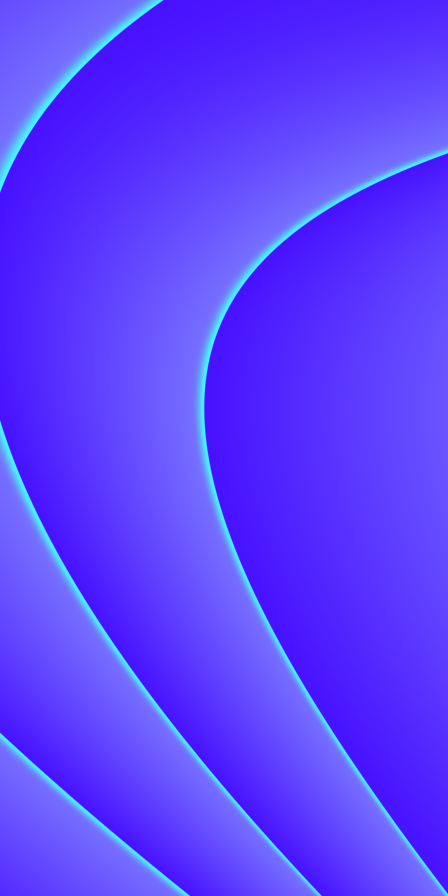
Give the GLSL for this background, as a WebGL 1 fragment shader.

```glsl
precision highp float;
// Nested violet bands divided by three sweeping hyperbolic curves.
// Each band brightens from its left curve to its right one, ending in a cyan rim.
// Bands are layered from left to right with antialiased coverage.

uniform vec2 u_resolution;

// Curve x = tip.x + bend * (y - tip.y)^2 / (y + pole), with y measured downward.
// Returns the horizontal offset from the curve and the distance across it.
vec2 curveOffset(vec2 p, vec2 tip, float bend, float pole) {
  float v = p.y + pole;
  float rise = p.y - tip.y;
  float reach = (tip.y + pole) / v;
  float slope = bend * (1.0 - reach * reach);
  float dx = p.x - tip.x - bend * rise * rise / v;
  return vec2(dx, dx / sqrt(1.0 + slope * slope));
}

// Violet ramp over the band, with a soft cyan glow where t reaches 1.
vec3 bandColor(float t) {
  t = clamp(t, 0.0, 1.0);
  vec3 violet = mix(vec3(0.28, 0.065, 1.0), vec3(0.47, 0.45, 1.0), t);
  float rim = (1.0 - t) / 0.032;
  return mix(violet, vec3(0.28, 0.96, 0.99), exp(-rim * rim));
}

// Fraction of the pixel lying to the right of a curve.
float coverage(float dist) {
  return smoothstep(-0.8, 0.8, dist * u_resolution.x);
}

void main() {
  // One unit per canvas width, y running down from the top edge.
  vec2 uv = gl_FragCoord.xy / u_resolution;
  vec2 p = vec2(uv.x, 2.0 - 2.0 * uv.y);

  vec2 corner = curveOffset(p, vec2(-0.734, 0.469), 2.147, 2.344);
  vec2 outer = curveOffset(p, vec2(-0.0424, 0.671), 1.643, 1.815);
  vec2 inner = curveOffset(p, vec2(0.456, 0.911), 1.055, 0.286);

  // Bands between neighbouring curves, from the lower left to the right.
  vec3 color = bandColor(1.0 + corner.x / 0.56);
  color = mix(color, bandColor(corner.x / (corner.x - outer.x)), coverage(corner.y));
  color = mix(color, bandColor(outer.x / (outer.x - inner.x)), coverage(outer.y));
  color = mix(color, bandColor(inner.x / 0.78), coverage(inner.y));

  gl_FragColor = vec4(color, 1.0);
}
```
